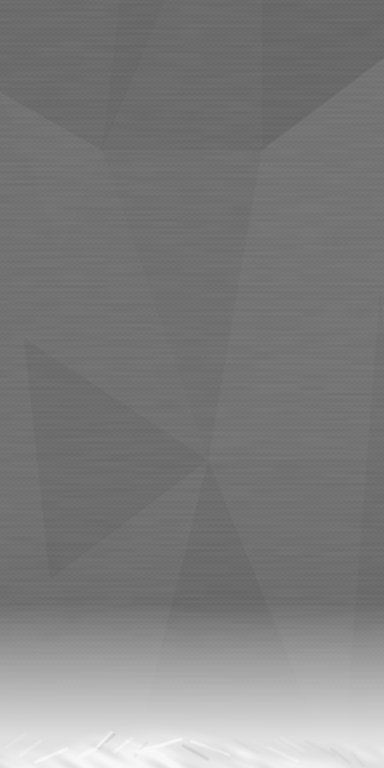
A Shadertoy shader for this background:

```glsl
float hash(vec2 p) {
    vec3 q = fract(vec3(p.xyx) * 0.1031);
    q += dot(q, q.yzx + 33.33);
    return fract((q.x + q.y) * q.z);
}

float noise(vec2 p) {
    vec2 cell = floor(p), f = fract(p);
    f = f * f * (3.0 - 2.0 * f);
    return mix(mix(hash(cell), hash(cell + vec2(1, 0)), f.x),
               mix(hash(cell + vec2(0, 1)), hash(cell + vec2(1, 1)), f.x), f.y);
}

// Signed distance to the line a-b, positive on its left
float side(vec2 p, vec2 a, vec2 b) {
    vec2 d = normalize(b - a);
    return d.x * (p.y - a.y) - d.y * (p.x - a.x);
}

float fill(float d) {
    return smoothstep(-0.7, 0.7, d * iResolution.x);
}

// Counter-clockwise triangle
float facet(vec2 p, vec2 a, vec2 b, vec2 c) {
    return fill(min(side(p, a, b), min(side(p, b, c), side(p, c, a))));
}

float segment(vec2 p, vec2 a, vec2 b) {
    vec2 d = b - a;
    return length(p - a - d * clamp(dot(p - a, d) / dot(d, d), 0.0, 1.0));
}

void mainImage(out vec4 fragColor, in vec2 fragCoord) {
    vec2 uv = fragCoord / iResolution.xy;
    vec2 p = uv * vec2(1.0, 2.0);
    vec2 leftRim = vec2(0.0, 1.76), leftFold = vec2(0.266, 1.609);
    vec2 rightFold = vec2(0.682, 1.609), rightRim = vec2(1.0, 1.849);
    vec2 hub = vec2(0.542, 0.802), leftTip = vec2(0.0625, 1.12);

    // Lower facets
    float body = 0.447;
    body += 0.009 * fill(side(p, rightFold, hub)) * fill(p.y - hub.y);
    body -= 0.007 * facet(p, leftFold, hub, rightFold);
    body += 0.004 * facet(p, leftRim, vec2(0.156, 1.35), leftFold);
    body -= 0.018 * facet(p, leftTip, vec2(0.13, 0.49), hub);
    body -= 0.018 * facet(p, hub, vec2(0.378, 0.15), vec2(0.828, 0.1));
    body -= 0.014 * facet(p, vec2(0.99, 1.25), vec2(0.9, 0.1), vec2(1.1, 0.1));
    body -= 0.012 * smoothstep(0.7, 0.43, p.y);

    // Upper folded band
    float roof = 0.423 - 0.012 * fill(p.x - rightFold.x);
    roof -= 0.010 * facet(p, leftFold, vec2(0.43, 2.0), vec2(0.312, 2.0));
    float roofMask = fill(min(side(p, leftRim, leftFold),
        min(side(p, leftFold, rightFold), side(p, rightFold, rightRim))));
    float shade = mix(body, roof, roofMask);

    // Diamond weave with uneven horizontal threads
    vec2 weave = p * vec2(72.0, 64.0);
    float zigzag = abs(fract(weave.x) - 0.5) * 2.0;
    float row = mod(floor(weave.y), 2.0);
    float thread = cos(6.2832 * (weave.y + mix(zigzag, 1.0 - zigzag, row) * 0.5));
    float streak = noise(p * vec2(16.0, 150.0)) - 0.5;
    shade += 0.010 * thread + 0.018 * streak;

    // Pale fade at the foot
    float fade = clamp((0.427 - p.y) / 0.35, 0.0, 1.0);
    shade = mix(shade, 0.875, fade);

    // Brushed pale mound and scattered strokes
    float foot = smoothstep(0.10, 0.03, p.y + 0.03 * noise(p * vec2(14.0, 30.0)));
    float mound = smoothstep(0.03, -0.02, p.y - 0.09 + 0.9 * pow(abs(p.x - 0.39), 2.0));
    float brush = noise(vec2(p.x * 26.0 + p.y * 40.0, p.y * 22.0));
    shade += foot * (0.03 + 0.08 * (brush - 0.5)) + 0.05 * mound * brush;
    for (int i = 0; i < 26; i++) {
        float id = float(i);
        vec2 root = vec2(hash(vec2(id, 3.0)), 0.06 * hash(vec2(id, 7.0)));
        float lean = (root.x < 0.42 ? 1.0 : -1.0) * (0.03 + 0.09 * hash(vec2(id, 11.0)));
        float d = segment(p, root, root + vec2(lean, 0.035));
        float tone = mix(-0.07, 0.07, hash(vec2(id, 19.0)));
        shade += tone * smoothstep(0.007, 0.001, d);
    }

    fragColor = vec4(vec3(clamp(shade, 0.0, 0.97)), 1.0);
}
```
